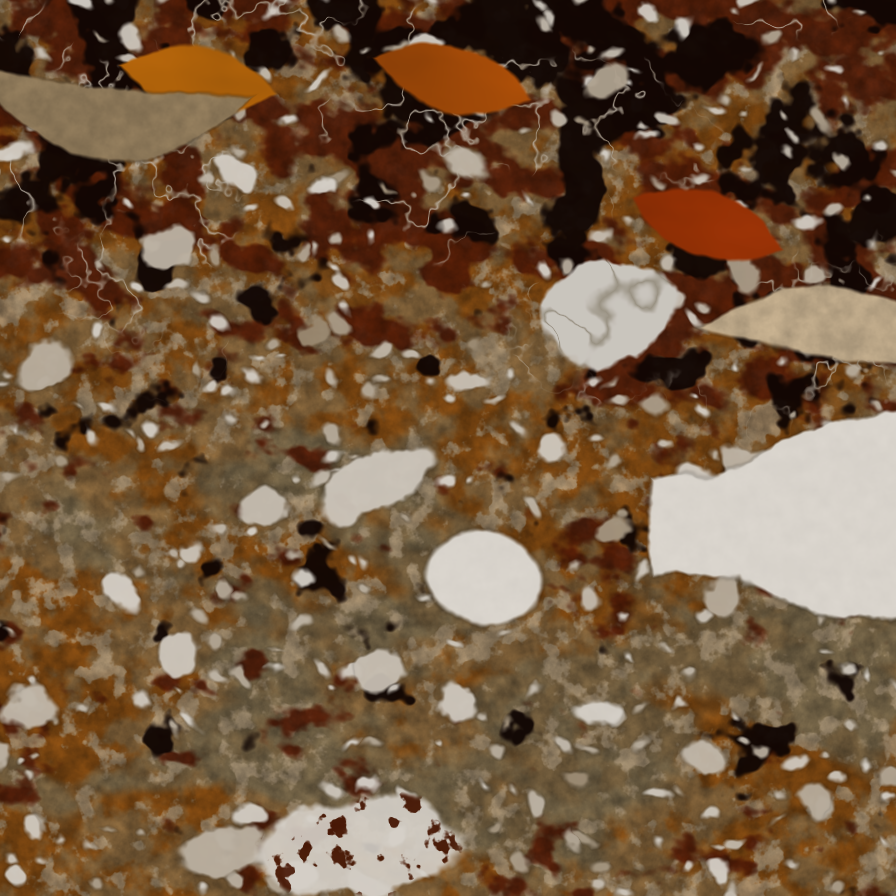
Write a WebGL 1 fragment shader that draws this texture.

```glsl
precision highp float;
uniform vec2 u_resolution;

const vec3 OCHRE = vec3(0.44, 0.25, 0.06);
const vec3 TAN = vec3(0.45, 0.34, 0.20);
const vec3 PALE = vec3(0.58, 0.51, 0.41);
const vec3 GREY = vec3(0.40, 0.36, 0.27);
const vec3 RUST = vec3(0.28, 0.09, 0.02);
const vec3 SOOT = vec3(0.06, 0.02, 0.01);
const vec3 WHITE = vec3(0.84, 0.82, 0.79);

float hash(vec2 p) {
  return fract(sin(dot(p, vec2(127.1, 311.7))) * 43758.5453);
}

float noise(vec2 p) {
  vec2 i = floor(p), f = fract(p);
  f = f * f * (3.0 - 2.0 * f);
  return mix(mix(hash(i), hash(i + vec2(1.0, 0.0)), f.x),
             mix(hash(i + vec2(0.0, 1.0)), hash(i + 1.0), f.x), f.y);
}

float fbm(vec2 p) {
  float sum = 0.0, amp = 0.5;
  for (int i = 0; i < 4; i++) {
    sum += amp * noise(p);
    p = mat2(1.6, 1.2, -1.2, 1.6) * p + 5.3;
    amp *= 0.5;
  }
  return sum / 0.9375;
}

vec2 rotate(vec2 p, float angle) {
  float c = cos(angle), s = sin(angle);
  return vec2(c * p.x + s * p.y, c * p.y - s * p.x);
}

// Approximate signed distances
float ellipse(vec2 p, vec2 radii, float angle) {
  return (length(rotate(p, angle) / radii) - 1.0) * min(radii.x, radii.y);
}

float lens(vec2 p, vec2 radii, float angle) {
  p = rotate(p, angle) / radii;
  return (abs(p.y) + p.x * p.x - 1.0) * radii.y;
}

float flaredVoid(vec2 p) {
  float halfWidth = 0.055 + 0.058 * smoothstep(0.78, 0.96, p.x);
  return max(0.725 - p.x, abs(p.y - 0.41 - 0.06 * (p.x - 0.72)) - halfWidth);
}

float cover(float d, float blur) {
  return 1.0 - smoothstep(-blur, blur, d);
}

// Random tilted grains: x = distance, y = brightness
vec2 scatter(vec2 p, float cell, float share, float seed) {
  vec2 nearest = vec2(1.0, 0.0);
  for (int j = -1; j <= 1; j++) {
    for (int i = -1; i <= 1; i++) {
      vec2 id = floor(p / cell) + vec2(float(i), float(j));
      vec2 key = id + seed;
      vec2 center = (id + vec2(hash(key + 1.3), hash(key + 2.7))) * cell;
      float size = hash(key + 4.1);
      float radius = cell * mix(0.13, 0.40, size * size);
      vec2 radii = radius * vec2(1.0, mix(0.45, 0.9, hash(key + 5.9)));
      float d = ellipse(p - center, radii, 1.8 * hash(key + 7.7) - 1.1);
      if (hash(key) < share && d < nearest.x) nearest = vec2(d, hash(key + 9.2));
    }
  }
  return nearest;
}

vec3 addGrains(vec3 color, vec2 grain, float blur) {
  color *= 1.0 - 0.25 * cover(abs(grain.x) - 0.001, 0.004);
  return mix(color, mix(PALE, WHITE, sqrt(grain.y)), 0.95 * cover(grain.x, blur));
}

void main() {
  vec2 p = gl_FragCoord.xy / min(u_resolution.x, u_resolution.y);
  vec2 warp = vec2(fbm(p * 24.0), fbm(p * 24.0 + 17.0)) - 0.5;
  vec2 rough = p + 0.035 * warp;
  vec2 smoothed = p + 0.012 * warp;
  vec2 bed = rotate(p, -0.25);
  float fine = fbm(p * 75.0 + 3.0);
  float broad = fbm(bed * vec2(6.0, 11.0));
  float upper = smoothstep(0.60, 0.77, p.y + 0.20 * p.x + 0.25 * (broad - 0.5));

  // Ochre groundmass with grey clay patches
  float tone = 0.5 * broad + 0.5 * fbm(p * 38.0 + 11.0);
  vec3 color = mix(OCHRE, TAN, smoothstep(0.40, 0.56, tone));
  float clay = smoothstep(0.54, 0.66, fbm(bed * vec2(5.0, 9.0) + 31.0));
  color = mix(color, GREY, 0.75 * clay * (1.0 - upper));
  color = mix(color, PALE, 0.8 * smoothstep(0.53, 0.69, fbm(p * 52.0 + 23.0)));

  // Rusty and black organic matter
  float rust = fbm(bed * vec2(19.0, 25.0) + 41.0) - 0.22 * (1.0 - upper);
  color = mix(color, RUST, 0.92 * smoothstep(0.42, 0.55, rust));
  color *= 0.68 + 0.64 * fine;
  float top = smoothstep(0.72, 0.96, p.y);
  float soot = fbm(p * 17.0 + 57.0) + 0.07 * top - 0.13 * (1.0 - upper);
  color = mix(color, SOOT, 0.95 * smoothstep(0.58, 0.65, soot));

  // Pale lace between the clots
  float lace = cover(abs(fbm(p * 21.0 + 71.0) - 0.5) - 0.012, 0.018);
  lace *= upper * smoothstep(0.48, 0.62, fbm(p * 9.0 + 83.0));
  color = mix(color, mix(PALE, WHITE, fine), 0.85 * lace);

  // Mineral grains at three sizes
  color = addGrains(color, scatter(rough, 0.034, 0.36, 3.0), 0.003);
  color = addGrains(color, scatter(rough, 0.075, 0.24, 19.0), 0.003);
  color = addGrains(color, scatter(rough, 0.19, 0.20, 37.0), 0.003);

  // Orange flakes
  for (int i = 0; i < 3; i++) {
    float k = float(i);
    vec2 center = vec2(0.22 + 0.285 * k, 0.91 + 0.085 * k - 0.0825 * k * k);
    float d = lens(smoothed - center, vec2(0.088, 0.037), -0.18 - 0.08 * k);
    vec3 amber = mix(vec3(0.68, 0.38, 0.04), vec3(0.55, 0.18, 0.02), 0.5 * k);
    color = mix(color, amber * (0.8 + 0.4 * broad), cover(d, 0.003));
  }

  // Beige shell fragments
  for (int i = 0; i < 2; i++) {
    float k = float(i);
    vec2 d = smoothed - vec2(0.12 + 0.82 * k, 0.86 - 0.22 * k);
    d.y -= (2.0 - 3.0 * k) * d.x * d.x;
    float shell = lens(d, vec2(0.16, 0.04), -0.12);
    vec3 beige = mix(vec3(0.54, 0.46, 0.34), vec3(0.72, 0.64, 0.52), k);
    color *= 1.0 - 0.45 * cover(abs(shell) - 0.001, 0.004);
    color = mix(color, beige * (0.88 + 0.24 * fine), cover(shell, 0.003));
  }

  // Cracked crystal and speckled aggregate
  float crystal = ellipse(rough - vec2(0.68, 0.655), vec2(0.075, 0.058), 0.25);
  float cracks = cover(abs(noise(rotate(rough, 0.5) * vec2(42.0, 16.0)) - 0.5) - 0.02, 0.06);
  color = mix(color, mix(WHITE * 0.94, GREY, 0.65 * cracks), cover(crystal, 0.003));
  float cluster = ellipse(rough - vec2(0.40, 0.055), vec2(0.115, 0.055), 0.1);
  float specks = smoothstep(0.58, 0.66, fbm(p * 50.0 + 91.0));
  color = mix(color, mix(WHITE, RUST, specks), 0.9 * cover(cluster, 0.004));

  // Open pores
  float pore = ellipse(smoothed - vec2(0.54, 0.355), vec2(0.064, 0.05), -0.2);
  pore = min(pore, flaredVoid(p + 0.022 * warp));
  color *= 1.0 - 0.4 * cover(abs(pore) - 0.001, 0.005);
  color = mix(color, WHITE * (0.99 + 0.04 * fine), cover(pore, 0.003));

  gl_FragColor = vec4(color, 1.0);
}
```
